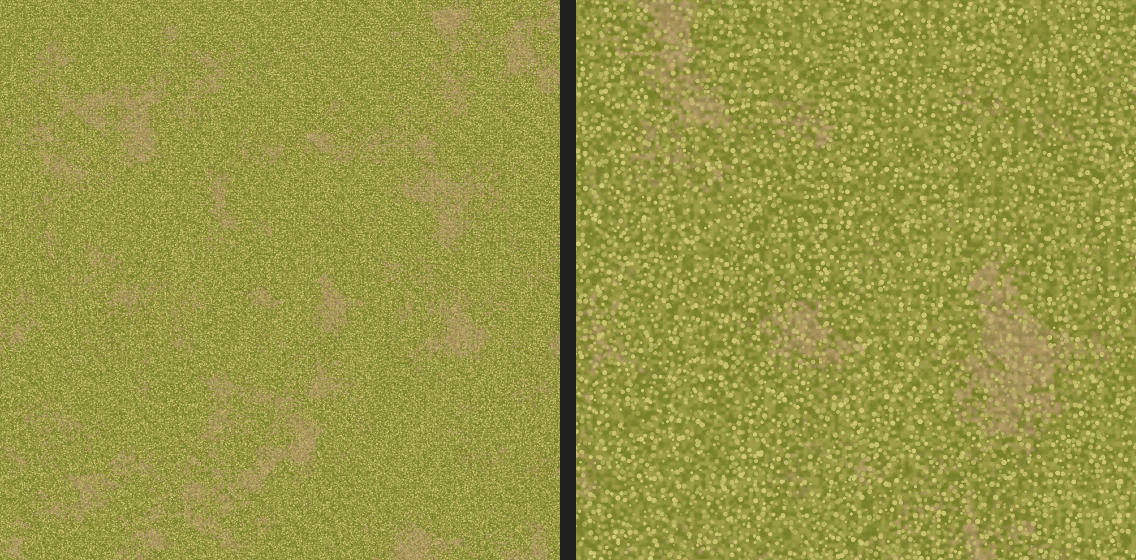
Left, the full canvas; right, a detail of the centre.
Reproduce this texture procedurally as a Shadertoy shader.

```glsl
// Dry grass seen from above: fine olive grain sprinkled with pale straw specks,
// broken by small ragged patches of tan soil with a darker green fringe.
// Value noise makes the grain, fbm the patches, jittered dots the specks.

const vec3 GRASS_DARK  = vec3(0.475, 0.505, 0.165);
const vec3 GRASS_LIGHT = vec3(0.625, 0.62, 0.285);
const vec3 SOIL_DARK   = vec3(0.60, 0.52, 0.33);
const vec3 SOIL_LIGHT  = vec3(0.76, 0.65, 0.47);
const vec3 STRAW       = vec3(0.84, 0.81, 0.48);

const float GRAIN_CELLS = 430.0;
const float SPECK_CELLS = 285.0;
const float PATCH_CELLS = 14.0;

float hash(vec2 p) {
    return fract(sin(dot(p, vec2(127.1, 311.7))) * 43758.5453);
}

float valueNoise(vec2 p) {
    vec2 cell = floor(p);
    vec2 f = fract(p);
    f = f * f * (3.0 - 2.0 * f);
    float low  = mix(hash(cell), hash(cell + vec2(1, 0)), f.x);
    float high = mix(hash(cell + vec2(0, 1)), hash(cell + vec2(1, 1)), f.x);
    return mix(low, high, f.y);
}

float fbm(vec2 p, float gain) {
    float sum = 0.0, total = 0.0, weight = 1.0;
    for (int i = 0; i < 5; i++) {
        sum += weight * valueNoise(p);
        total += weight;
        weight *= gain;
        p = mat2(0.8, 0.6, -0.6, 0.8) * p * 2.03 + 17.3;
    }
    return sum / total;
}

// Coverage by scattered round specks of varied size and strength.
float specks(vec2 p, float density, float edge) {
    vec2 home = floor(p);
    float cover = 0.0;
    for (int y = -1; y <= 1; y++) {
        for (int x = -1; x <= 1; x++) {
            vec2 cell = home + vec2(x, y);
            vec2 jitter = vec2(hash(cell + 3.1), hash(cell + 7.7));
            float radius = mix(0.2, 0.46, hash(cell + 12.9));
            float strength = mix(0.35, 1.0, hash(cell + 21.3));
            float present = step(hash(cell + 33.7), density);
            float dist = length(p - cell - jitter);
            float dotMask = 1.0 - smoothstep(radius - edge, radius + edge, dist);
            cover = max(cover, dotMask * strength * present);
        }
    }
    return cover;
}

void mainImage(out vec4 fragColor, in vec2 fragCoord) {
    vec2 uv = fragCoord / iResolution.y;
    float pixel = 1.0 / iResolution.y;

    // Fine grain and the broad field that places the patches
    float grain = valueNoise(uv * GRAIN_CELLS);
    float soilGrain = valueNoise(uv * GRAIN_CELLS * 0.8 + 51.7);
    float field = fbm(uv * PATCH_CELLS + 4.6, 0.66);

    // Grass, a little darker around the soil
    vec3 color = mix(GRASS_DARK, GRASS_LIGHT, smoothstep(0.1, 0.9, grain));
    float fringe = smoothstep(0.50, 0.62, field);
    color *= mix(vec3(1.0), vec3(0.97, 0.975, 0.92), fringe);

    // Soil shows through grain by grain
    float soil = smoothstep(0.56, 0.74, field + 0.28 * (soilGrain - 0.5));
    color = mix(color, mix(SOIL_DARK, SOIL_LIGHT, grain), 0.78 * soil);

    // Straw specks, fainter over soil
    float straw = specks(uv * SPECK_CELLS, 0.64, 0.5 * pixel * SPECK_CELLS);
    color = mix(color, STRAW, straw * mix(0.95, 0.65, soil));

    fragColor = vec4(color, 1.0);
}
```
